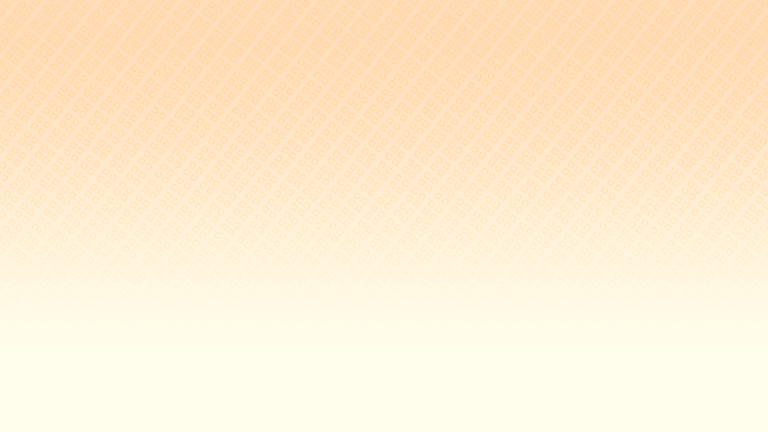
Give the GLSL for this background, as a WebGL 1 fragment shader.

```glsl
precision highp float;
// A warm vertical gradient, peach above and cream below, under a faint weave:
// slanted blocks of two by two small notched rounded squares, drawn as
// distance-function outlines in a rotated grid and faded out toward the bottom.

#define PEACH vec3(1.0, 0.860, 0.718)
#define CREAM vec3(1.0, 0.998, 0.927)
#define STROKE_COLOR vec3(1.0, 0.837, 0.590)
#define WEAVE_ANGLE 0.90
#define BLOCK_SIZE vec2(0.0455, 0.0490)
#define CELL 0.0208
#define TILE_HALF 0.0058
#define STROKE_HALF 0.0015
#define STROKE_ALPHA 0.66
#define GAP_LIGHT 0.08

uniform vec2 u_resolution;

float hash(vec2 p) {
  return fract(sin(dot(p, vec2(127.1, 311.7))) * 43758.5);
}

float roundedBox(vec2 p, float halfSize, float radius) {
  vec2 d = abs(p) - halfSize + radius;
  return length(max(d, 0.0)) + min(max(d.x, d.y), 0.0) - radius;
}

vec2 rotate(vec2 p, float angle) {
  float c = cos(angle), s = sin(angle);
  return vec2(c * p.x + s * p.y, c * p.y - s * p.x);
}

// Coverage of one outlined tile whose notch faces one of four sides.
float notchedTile(vec2 p, float turn, float pixel) {
  p = rotate(p, turn * 1.5708);
  float outline = abs(roundedBox(p, TILE_HALF, 0.003)) - STROKE_HALF;
  float notch = roundedBox(p - vec2(TILE_HALF, 0.002), 0.0022, 0.001);
  float d = max(outline, -notch);
  return 1.0 - smoothstep(-0.6 * pixel, 0.6 * pixel, d);
}

void main() {
  float pixel = 1.0 / u_resolution.y;
  vec2 uv = gl_FragCoord.xy * pixel;
  float down = 1.0 - uv.y;

  // Vertical gradient, part linear and part eased
  float ramp = clamp((down - 0.09) / 0.75, 0.0, 1.0);
  float depth = mix(ramp, smoothstep(0.0, 1.0, ramp), 0.5);
  vec3 color = mix(PEACH, CREAM, depth);

  // Block frame: x runs along the slant, y across it
  vec2 q = rotate(uv, WEAVE_ANGLE) / BLOCK_SIZE;
  vec2 block = floor(q);
  vec2 local = (q - block - 0.5) * BLOCK_SIZE;

  // Four tiles per block, one in each quadrant
  vec2 quadrant = step(0.0, local);
  vec2 tile = local - (quadrant - 0.5) * CELL;
  float turn = floor(4.0 * hash(2.0 * block + quadrant));
  float ink = notchedTile(tile, turn, pixel);

  // Pale gaps between blocks, then the outlines
  float fade = 1.0 - smoothstep(0.12, 0.83, down);
  vec2 gap = smoothstep(vec2(CELL * 0.85), 0.5 * BLOCK_SIZE, abs(local));
  color = mix(color, CREAM, max(gap.y, 0.4 * gap.x) * GAP_LIGHT * fade);
  color = mix(color, STROKE_COLOR, ink * STROKE_ALPHA * fade);

  gl_FragColor = vec4(color, 1.0);
}
```
